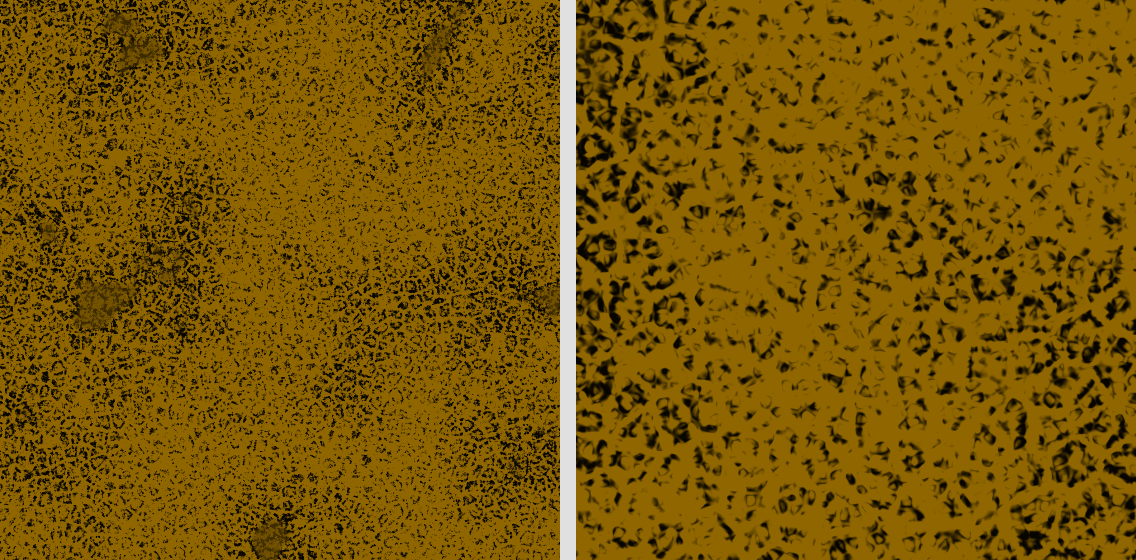
Left: the whole. Right: its middle third, enlarged.
This texture is drawn by a three.js fragment shader. Its source:

```glsl
// Weathered golden surface with patchy black crackle and fine specks.
varying vec2 vUv;

#define GOLD vec3(0.56, 0.40, 0.0)
#define BLACK vec3(0.03, 0.021, 0.0)
#define HAZE vec3(0.38, 0.27, 0.0)
#define PATCH_SCALE 7.0
#define CELL_SCALE 42.0
#define CRACKLE_SCALE 118.0
#define GRAIN_SCALE 265.0
#define RING_OFFSET 0.36
#define RING_WIDTH 0.28
#define SPARSE_LEVEL 1.08
#define DENSE_LEVEL 0.75
#define SOFTNESS 0.32

vec2 hash2(vec2 p) {
  vec3 q = fract(vec3(p.xyx) * vec3(0.1031, 0.1030, 0.0973));
  q += dot(q, q.yzx + 33.33);
  return fract((q.xx + q.yz) * q.zy);
}

float valueNoise(vec2 p) {
  vec2 cell = floor(p);
  vec2 f = fract(p);
  f = f * f * (3.0 - 2.0 * f);
  float bottom = mix(hash2(cell).x, hash2(cell + vec2(1.0, 0.0)).x, f.x);
  float top = mix(hash2(cell + vec2(0.0, 1.0)).x, hash2(cell + 1.0).x, f.x);
  return mix(bottom, top, f.y);
}

// Layered noise, turned at each octave to hide the lattice
float fbm(vec2 p) {
  float sum = 0.0;
  float amplitude = 0.53;
  for (int i = 0; i < 4; i++) {
    sum += amplitude * valueNoise(p);
    p = mat2(1.6, 1.2, -1.2, 1.6) * p + 17.3;
    amplitude *= 0.5;
  }
  return sum;
}

// Gap between the two nearest cell centres: zero along cell borders
float cellBorder(vec2 p) {
  vec2 cell = floor(p);
  float nearest = 8.0;
  float second = 8.0;
  for (int y = -1; y <= 1; y++) {
    for (int x = -1; x <= 1; x++) {
      vec2 neighbour = cell + vec2(float(x), float(y));
      float d = distance(p, neighbour + hash2(neighbour + 61.0));
      second = min(second, max(nearest, d));
      nearest = min(nearest, d);
    }
  }
  return second - nearest;
}

// Peaks where the border gap equals the offset
float ringAt(float border, float offset) {
  return max(0.0, 1.0 - abs(border - offset) / RING_WIDTH);
}

void main() {
  // Broad patches decide how dense the marks are
  float density = smoothstep(0.2, 0.8, fbm(vUv * PATCH_SCALE + 3.7));

  // Broken rings inside the cells, closing onto the borders in dense patches
  float closing = smoothstep(0.84, 0.96, density);
  float border = cellBorder(vUv * CELL_SCALE);
  float ring = ringAt(border, RING_OFFSET * (1.0 - closing));

  // Bare gold veins between the cells
  float vein = (1.0 - smoothstep(0.03, 0.18, border)) * (1.0 - closing);

  // Smaller crackle and grain break the rings into specks
  float crackle = ringAt(cellBorder(vUv * CRACKLE_SCALE + 150.0), RING_OFFSET);
  vec2 grainPoint = mat2(0.8, 0.6, -0.6, 0.8) * vUv * GRAIN_SCALE + 400.0;
  float field = 0.38 * ring + 0.3 * crackle - 0.3 * vein + 0.9 * valueNoise(grainPoint);
  float level = mix(SPARSE_LEVEL, DENSE_LEVEL, density);
  float ink = smoothstep(level - SOFTNESS, level + SOFTNESS, field);

  // Dull brown haze over the densest spots
  float haze = 0.6 * smoothstep(0.92, 0.99, density);
  vec3 colour = mix(mix(GOLD, BLACK, ink), HAZE, haze);
  gl_FragColor = vec4(colour, 1.0);
}
```
